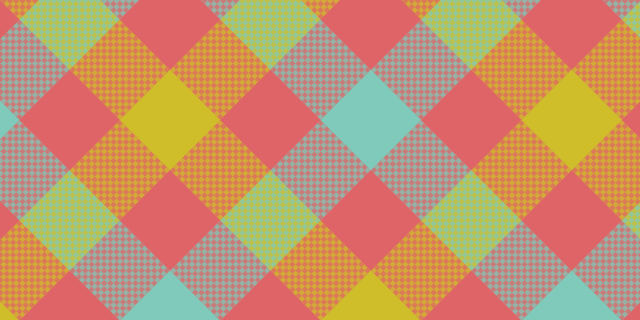
This pattern is drawn by a Shadertoy shader. Its source:

```glsl
// Diagonal gingham: coral, teal and mustard bands woven in a fine check.
#define CELL    0.1569               // diamond diagonal, in canvas widths
#define CENTER  vec2(0.5794, 0.3125) // middle of a teal diamond, in canvas widths
#define THREADS 16.0                 // threads per band, even
#define WEAVE   0.54                 // contrast of the fine check
#define CORAL   vec3(0.875, 0.392, 0.402)
#define TEAL    vec3(0.498, 0.792, 0.729)
#define MUSTARD vec3(0.812, 0.745, 0.165)

const float PI = 3.14159265;

// Square wave from -1 to 1 with edges softened over the phase width
float softSign(float wave, float width) {
    return clamp(wave / width, -1.0, 1.0);
}

// Band order: teal, coral, mustard, coral; accents lie on even integers
vec3 bandColor(float t, float aa) {
    vec3 accent = mix(MUSTARD, TEAL, step(0.0, cos(0.5 * PI * t)));
    float isAccent = 0.5 + 0.5 * softSign(cos(PI * t), PI * aa);
    return mix(CORAL, accent, isAccent);
}

// Alternating side of a thread along one axis
float thread(float t, float aa) {
    float k = PI * THREADS;
    return softSign(sin(k * t), k * aa);
}

void mainImage(out vec4 fragColor, in vec2 fragCoord) {
    // Axes along the two diagonals, one unit per band
    vec2 p = (fragCoord / iResolution.x - CENTER) / CELL;
    vec2 uv = vec2(p.x + p.y, p.x - p.y);
    float aa = 0.8 / (CELL * iResolution.x);

    // Warp and weft trade places on a checkerboard of threads
    vec3 warp = bandColor(uv.x, aa);
    vec3 weft = bandColor(uv.y, aa);
    float over = thread(uv.x, aa) * thread(uv.y, aa);
    fragColor = vec4(mix(warp, weft, 0.5 + 0.5 * WEAVE * over), 1.0);
}
```
